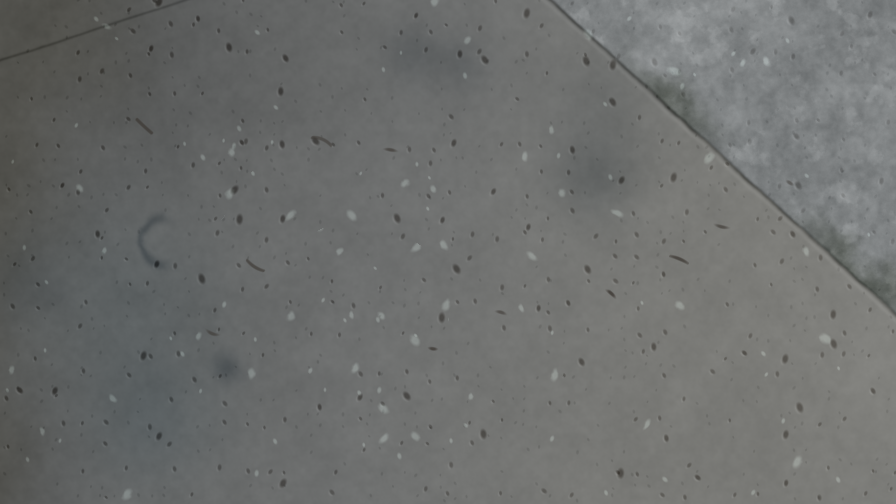
This texture is drawn by a WebGL 2 fragment shader. Its source:

```glsl
#version 300 es
precision highp float;
// Worn concrete floor with a diagonal joint, pits, stains, pale flecks and twigs.
uniform vec2 u_resolution;
out vec4 fragColor;

float hash(vec2 p) {
  vec3 q = fract(vec3(p.xyx) * 0.1031);
  q += dot(q, q.yzx + 33.33);
  return fract((q.x + q.y) * q.z);
}

float noise(vec2 p) {
  vec2 i = floor(p), f = fract(p);
  f = f * f * (3.0 - 2.0 * f);
  return mix(mix(hash(i), hash(i + vec2(1, 0)), f.x),
             mix(hash(i + vec2(0, 1)), hash(i + vec2(1, 1)), f.x), f.y);
}

float fbm(vec2 p) {
  float sum = 0.0, amp = 0.5;
  for (int i = 0; i < 5; i++) {
    sum += amp * noise(p);
    p = mat2(1.6, 1.2, -1.2, 1.6) * p + 7.3;
    amp *= 0.5;
  }
  return sum;
}

mat2 rotation(float a) { return mat2(cos(a), sin(a), -sin(a), cos(a)); }

float lineDistance(vec2 p, vec2 a, vec2 b) {
  vec2 d = normalize(b - a);
  return dot(p - a, vec2(-d.y, d.x));
}

// Soft round blotch
float blot(vec2 p, vec2 center, float radius) {
  vec2 d = (p - center) / radius;
  return exp(-dot(d, d));
}

// One oval grain per jittered cell, present with the given chance
float grains(vec2 p, float cell, float radius, float chance, float seed) {
  vec2 id = floor(p / cell) + seed;
  vec2 jitter = 0.25 + 0.5 * vec2(hash(id + 11.0), hash(id + 47.0));
  vec2 q = rotation(0.7 + 1.6 * hash(id + 5.0)) * (fract(p / cell) - jitter) * cell;
  float r = radius * (0.55 + 0.6 * hash(id + 83.0));
  float d = length(q * vec2(0.8, 1.25));
  return step(hash(id), chance) * (1.0 - smoothstep(r * 0.35, r + 0.0018, d));
}

// Short bent twigs scattered over the floor
float twigs(vec2 p) {
  float cover = 0.0;
  for (int i = 0; i < 11; i++) {
    vec2 id = vec2(float(i) * 3.0 + 2.0, 19.0);
    vec2 center = vec2(0.1 + 1.5 * fract(float(i) * 0.618 + 0.27), 0.15 + 0.7 * hash(id));
    vec2 q = rotation(0.1 + 0.9 * hash(id + 9.0)) * (p - center);
    q.y += (hash(id + 4.0) - 0.5) * 28.0 * q.x * q.x;
    q.x -= clamp(q.x, -0.02, 0.02) * (0.5 + 0.5 * hash(id + 6.0));
    cover = max(cover, (1.0 - smoothstep(0.0012, 0.0052, length(q))) * (0.4 + 0.6 * hash(id + 2.0)));
  }
  return cover;
}

void main() {
  vec2 p = gl_FragCoord.xy / u_resolution.y;
  float cloud = fbm(p * 3.5) - 0.48;
  float mottle = fbm(p * 17.0 + 31.0) - 0.48;
  float grit = fbm(p * 75.0 + 9.0) - 0.48;

  // Light falls off to the left and slightly to the top
  float reach = max(p.x - 0.25 * (p.y - 0.5) + 0.22 * cloud, 0.004);
  float tone = 0.305 + 0.18 * pow(reach / 1.5, 0.6);
  tone -= 0.035 * blot(p, vec2(1.8, 0.0), 0.3);
  float warm = smoothstep(0.42, 0.49, tone) + 1.3 * (1.0 - smoothstep(0.31, 0.37, tone));
  vec3 color = vec3(tone) + vec3(-0.003, 0.003, 0.001) + warm * vec3(0.004, -0.002, -0.015);
  color += 0.03 * cloud + 0.035 * mottle + 0.035 * grit;

  // Damp stains and rings
  vec2 w = p + 0.035 * vec2(mottle, cloud);
  float damp = 0.05 * blot(w, vec2(0.82, 0.89), 0.055) + 0.045 * blot(w, vec2(0.92, 0.87), 0.05)
             + 0.07 * blot(w, vec2(1.18, 0.65), 0.085) + 0.035 * blot(w, vec2(1.2, 0.8), 0.11)
             + 0.09 * blot(w, vec2(0.45, 0.27), 0.028) + 0.025 * blot(w, vec2(0.3, 0.15), 0.08)
             + 0.04 * blot(w, vec2(0.05, 0.45), 0.08);
  vec2 ring = (w - vec2(0.325, 0.525)) * vec2(1.35, 1.0);
  damp += 0.085 * exp(-pow((length(ring) - 0.05) / 0.011, 2.0)) * smoothstep(0.035, -0.03, ring.x);
  color -= damp * vec3(1.05, 0.95, 0.85);
  color += vec3(0.0, 0.012, 0.018) * (blot(w, vec2(0.3, 0.16), 0.14) + blot(w, vec2(0.25, 0.4), 0.2));

  // Rougher, cooler slab beyond the joint
  float joint = lineDistance(p, vec2(1.093, 1.0), vec2(1.778, 0.375)) + 0.006 * mottle;
  float slab = smoothstep(-0.002, 0.004, joint);
  float scuff = smoothstep(0.06, 0.22, fbm(p * 26.0 + 60.0) - 0.48);
  vec3 rough = vec3(0.495, 0.508, 0.512) + 0.10 * cloud + 0.12 * mottle + 0.11 * grit + 0.05 * scuff;
  float moss = smoothstep(0.075, 0.0, joint + 0.12 * mottle)
             * (blot(p, vec2(1.34, 0.8), 0.09) + blot(p, vec2(1.72, 0.47), 0.14));
  rough -= moss * vec3(0.15, 0.145, 0.17);
  color = mix(color, rough, slab);

  // Joint groove and faint far joint
  color -= 0.2 * exp(-pow(joint / 0.0038, 2.0)) * (0.75 + mottle);
  color += 0.03 * exp(-pow((joint + 0.009) / 0.004, 2.0));
  float farJoint = lineDistance(p, vec2(0.0, 0.88), vec2(0.37, 1.0)) + 0.004 * mottle;
  color -= 0.075 * exp(-pow(farJoint / 0.003, 2.0));

  // Pits with a lit lower-left lip
  vec2 lip = vec2(0.003, 0.0025);
  float pits = grains(p, 0.085, 0.0085, 0.27, 3.0) + 0.7 * grains(p, 0.046, 0.0048, 0.3, 70.0);
  float lips = grains(p + lip, 0.085, 0.0085, 0.27, 3.0) + 0.7 * grains(p + lip, 0.046, 0.0048, 0.3, 70.0);
  color += 0.05 * max(lips - pits, 0.0);
  color -= pits * vec3(0.15, 0.16, 0.165) * (1.0 - 0.4 * slab);
  color -= 0.045 * grains(p, 0.024, 0.003, 0.22, 140.0);

  // Pale paint flecks, denser near the middle
  float crowd = blot(p, vec2(0.73, 0.36), 0.2);
  float flecks = grains(w, 0.06, 0.011, 0.06 + 0.5 * crowd, 210.0)
               + grains(p, 0.035, 0.005, 0.035 + 0.16 * crowd, 290.0);
  color += flecks * vec3(0.11, 0.125, 0.12);

  color = mix(color, vec3(0.22, 0.2, 0.18), 0.75 * twigs(p));
  fragColor = vec4(clamp(color, 0.0, 1.0), 1.0);
}
```
